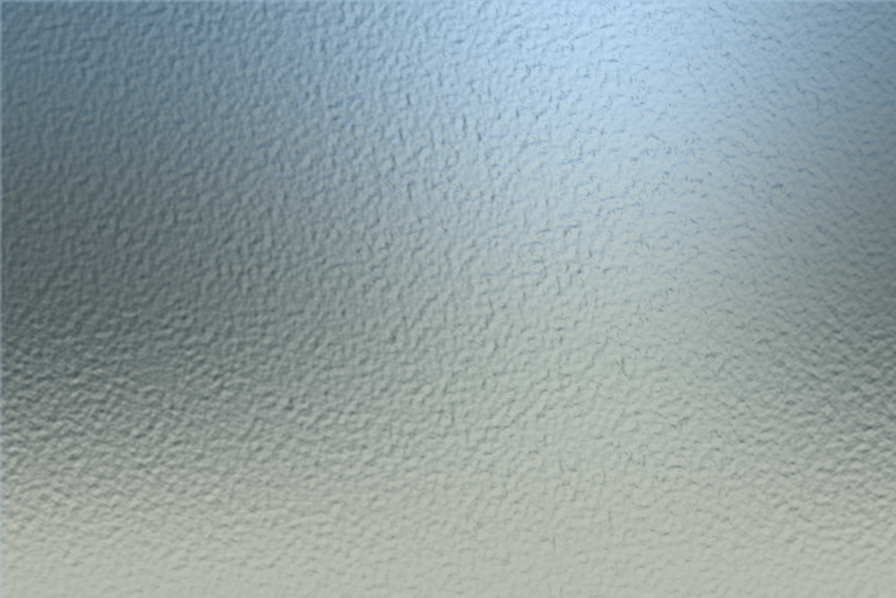
Write a WebGL 1 fragment shader that draws this texture.

```glsl
precision highp float;

uniform vec2 u_resolution;

const vec3 PALE_GREY = vec3(0.70, 0.715, 0.675);
const vec3 SLATE = vec3(0.33, 0.375, 0.38);
const vec3 DEEP_BLUE = vec3(0.35, 0.45, 0.51);
const vec3 SILVER = vec3(0.66, 0.70, 0.675);
const vec3 SKY_BLUE = vec3(0.68, 0.80, 0.90);

const float GRAIN_FREQUENCY = 72.0;  // cells per canvas height
const float SLOPE_STEP = 0.004;
const float REFRACTION = 0.16;

// Random gradient vector for a lattice point
vec2 hashGradient(vec2 cell) {
  vec3 p = fract(vec3(cell.xyx) * vec3(0.1031, 0.1030, 0.0973));
  p += dot(p, p.yzx + 33.33);
  return fract((p.xx + p.yz) * p.zy) * 2.0 - 1.0;
}

float gradientNoise(vec2 p) {
  vec2 cell = floor(p);
  vec2 f = fract(p);
  vec2 w = f * f * f * (f * (f * 6.0 - 15.0) + 10.0);
  vec2 right = vec2(1.0, 0.0);
  vec2 up = vec2(0.0, 1.0);
  float a = dot(hashGradient(cell), f);
  float b = dot(hashGradient(cell + right), f - right);
  float c = dot(hashGradient(cell + up), f - up);
  float d = dot(hashGradient(cell + 1.0), f - 1.0);
  return mix(mix(a, b, w.x), mix(c, d, w.x), w.y);
}

// Pebbled surface: two rotated octaves of fine grain
float surfaceHeight(vec2 p, float frequency) {
  mat2 turn = mat2(0.8, 0.6, -0.6, 0.8);
  vec2 q = turn * p * frequency;
  float coarse = gradientNoise(q + 17.0);
  float fine = gradientNoise(turn * q * 1.9 + 61.0);
  return 1.25 * coarse + 0.45 * fine;
}

vec2 surfaceSlope(vec2 p, float frequency, float stepSize) {
  float here = surfaceHeight(p, frequency);
  float across = surfaceHeight(p + vec2(stepSize, 0.0), frequency);
  float above = surfaceHeight(p + vec2(0.0, stepSize), frequency);
  return vec2(across, above) - here;
}

// Bright column of light, falling off faster on its right
float glowAmount(float x) {
  float offset = x - 0.67;
  float width = mix(0.37, 0.29, smoothstep(-0.1, 0.1, offset));
  return exp(-offset * offset / (width * width));
}

// Soft scene behind the glass
vec3 backdrop(vec2 uv) {
  vec3 shade = mix(PALE_GREY, SLATE, smoothstep(0.02, 0.52, uv.y));
  shade = mix(shade, DEEP_BLUE, smoothstep(0.58, 1.0, uv.y));
  vec3 light = mix(PALE_GREY, SILVER, smoothstep(0.0, 0.4, uv.y));
  light = mix(light, SKY_BLUE, smoothstep(0.35, 1.0, uv.y));
  return mix(shade, light, glowAmount(uv.x));
}

void main() {
  vec2 uv = gl_FragCoord.xy / u_resolution;
  float aspect = u_resolution.x / u_resolution.y;
  vec2 p = vec2(uv.x * aspect, uv.y);

  // Refraction through the grain
  vec2 slope = surfaceSlope(p, GRAIN_FREQUENCY, SLOPE_STEP);
  vec2 bend = slope * REFRACTION * vec2(1.0 / aspect, 1.0);
  vec3 color = backdrop(uv + bend);

  // Embossed light and shade, weaker near the pale bottom
  float relief = mix(0.5, 1.0, smoothstep(0.0, 0.35, uv.y));
  color += dot(slope, vec2(0.6, -0.8)) * 0.13 * relief;

  // Dark flecks on the steepest flanks inside the glow
  float steepness = smoothstep(0.25, 0.75, length(slope));
  color -= (steepness - 0.25) * 0.09 * glowAmount(uv.x) * relief;

  // Faint bright rim along the left and top edges
  float edgeDistance = min(p.x, 1.0 - p.y);
  float rim = 1.0 - smoothstep(0.001, 0.005, edgeDistance);
  color = mix(color, SKY_BLUE, rim * 0.3);

  gl_FragColor = vec4(clamp(color, 0.0, 1.0), 1.0);
}
```
